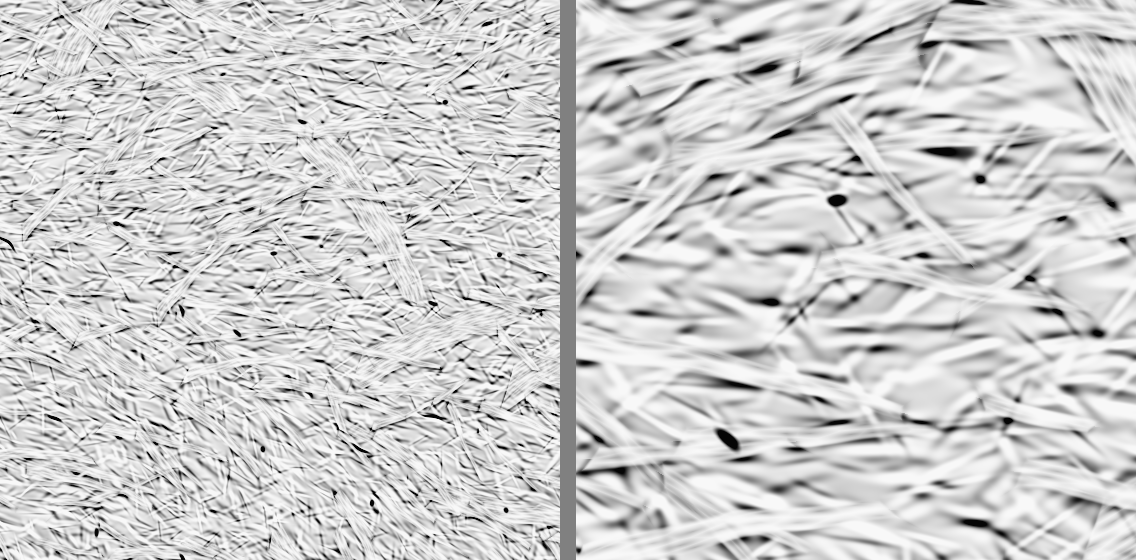
Left, the full canvas; right, a detail of the centre.
Write a three.js fragment shader that draws this texture map.

```glsl
varying vec2 vUv;

vec3 hash3(vec3 p) {
  p = fract(p * vec3(0.1031, 0.1030, 0.0973));
  p += dot(p, p.yxz + 33.33);
  return fract((p.xxy + p.yxx) * p.zyx);
}

vec2 turn(vec2 p, float angle) {
  float c = cos(angle), s = sin(angle);
  return vec2(c * p.x + s * p.y, c * p.y - s * p.x);
}

// Prevailing fibre direction: level at the top, falling to the right below
float flow(vec2 p) {
  return mix(-0.55, 0.06, smoothstep(0.05, 0.75, p.y))
       + 0.2 * sin(p.x * 6.0 + p.y * 9.0) + 0.15 * sin(p.y * 23.0 - p.x * 15.0);
}

// Distance to the nearest scattered point
float cellular(vec2 p, float seed) {
  vec2 base = floor(p);
  float nearest = 4.0;
  for (int j = -1; j <= 1; j++)
    for (int i = -1; i <= 1; i++) {
      vec2 id = base + vec2(i, j);
      vec2 away = id + hash3(vec3(id + 40.0, seed)).xy - p;
      nearest = min(nearest, dot(away, away));
    }
  return sqrt(nearest);
}

// Sum of short light and dark fibres, each turned along the flow
float fibres(vec2 p) {
  const float size = 0.045;
  vec2 base = floor(p / size);
  float sum = 0.0;
  for (int j = -1; j <= 1; j++)
    for (int i = -1; i <= 1; i++)
      for (int k = 0; k < 10; k++) {
        vec3 id = vec3(base + vec2(i, j) + 7.0, float(k) * 3.0 + 1.0);
        vec3 a = hash3(id), b = hash3(id + vec3(0.0, 0.0, 61.0));
        vec2 centre = (id.xy - 7.0 + a.xy) * size;
        float spin = 2.0 * b.x - 1.0;
        vec2 q = turn(p - centre, flow(centre) + spin * (0.2 + 0.9 * spin * spin));
        q /= vec2(mix(0.011, 0.042, b.y), mix(0.0023, 0.0062, b.z));
        float along = max(1.0 - q.x * q.x, 0.0);
        float across = q.y * q.y;
        sum += sign(a.z - 0.5) * along * along * (1.0 - 1.7 * across) * exp(-across);
      }
  return 1.3 * sum;
}

// Lays grained strands with broken shadows over the relief
float strands(vec2 p, float depth, float size, float seed, vec2 least, vec2 most) {
  vec2 base = floor(p / size);
  for (int j = -1; j <= 1; j++)
    for (int i = -1; i <= 1; i++) {
      vec2 id = base + vec2(i, j);
      vec3 a = hash3(vec3(id + 13.0, seed)), b = hash3(vec3(id + 13.0, seed + 50.0));
      if (a.z > 0.55) continue;
      vec2 centre = (id + a.xy) * size;
      float spin = 2.0 * b.x - 1.0;
      vec2 q = turn(p - centre, flow(centre) + spin * (0.15 + 0.75 * spin * spin));
      q.y += (b.y - 0.5) * 2.0 * q.x * q.x + 0.0011 * sin(q.x * 75.0 + b.z * 40.0);
      vec2 edge = abs(q) - mix(least, most, b.zy);
      float d = max(edge.x + 1.2 * q.y * spin, edge.y + 0.03 * q.x);
      if (d > 0.012) continue;
      float grain = (0.45 - cellular(q * vec2(34.0, 200.0), seed + b.x * 30.0)) * 4.0;
      float gap = 0.5 + 0.5 * sin(q.x * 95.0 + b.y * 30.0 + 2.0 * sin(q.x * 41.0 + b.x * 20.0));
      float side = q.y < 0.0 ? 1.9 : 0.8;
      float rim = d - 0.0015;
      depth += side * gap * exp(-rim * rim / 0.000011) * smoothstep(-0.0015, 0.0015, d);
      float cover = smoothstep(0.0018, -0.0018, d) * smoothstep(0.003, -0.008, edge.x);
      depth = mix(depth, 0.6 * grain + 0.2 * depth - 0.35, 0.95 * cover);
    }
  return depth;
}

// Sparse black knots and cracks
float knots(vec2 p) {
  const float size = 0.14;
  vec2 base = floor(p / size);
  float dark = 0.0;
  for (int j = -1; j <= 1; j++)
    for (int i = -1; i <= 1; i++) {
      vec2 id = base + vec2(i, j);
      vec3 a = hash3(vec3(id + 23.0, 5.0)), b = hash3(vec3(id + 23.0, 9.0));
      vec2 q = turn(p - (id + a.xy) * size, flow(p) - 1.2 * b.x * b.x);
      q.y += 0.0015 * sin(q.x * 160.0 + b.z * 20.0);
      q /= vec2(mix(0.005, 0.028, b.y * b.y), mix(0.005, 0.0027, b.y));
      dark = max(dark, step(a.z, 0.28) * smoothstep(1.3, 0.5, length(q)));
    }
  return dark;
}

void main() {
  float depth = fibres(vUv);
  depth = strands(vUv, depth, 0.3, 11.0, vec2(0.08, 0.012), vec2(0.2, 0.03));
  for (int k = 0; k < 4; k++)
    depth = strands(vUv, depth, 0.13, 20.0 + float(k) * 4.0, vec2(0.03, 0.003), vec2(0.12, 0.008));

  // Broad uneven hollows
  vec2 lean = turn(vUv, -0.2) + 0.01 * sin(vUv.yx * 31.0);
  depth += 1.2 * (0.5 - cellular(lean * vec2(15.0, 36.0), 3.0)) + 0.1;
  depth = mix(max(depth, -1.25), 3.6, knots(vUv));

  // Curve from relief depth to occlusion
  float occlusion = 0.115 + 0.135 * depth + 0.052 * depth * depth;
  gl_FragColor = vec4(vec3(clamp(1.0 - occlusion, 0.02, 1.0)), 1.0);
}
```
